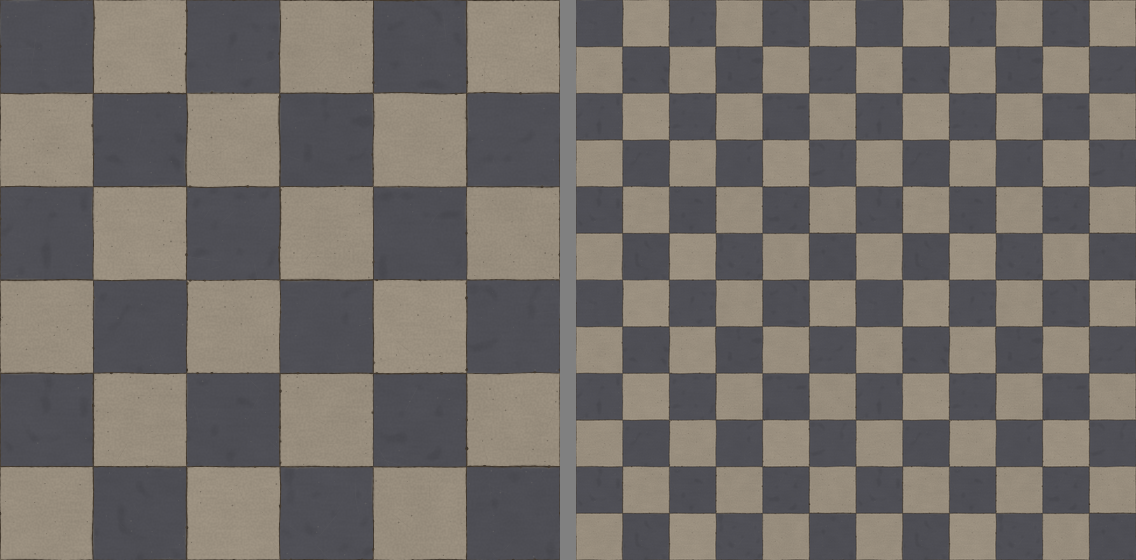
Left, the tile; right, the same tile 2 across and 2 down.
Give the GLSL for this pattern, as a Shadertoy shader.

```glsl
// Worn checkerboard floor: six by six stone tiles with thin, uneven earthy joints.
// Joints come from a warped grid with per-tile insets; scratches, pits and stains
// are hashed per cell, and all noise wraps so the canvas tiles seamlessly.

const float TILES = 6.0;
const vec3 DARK_STONE = vec3(0.307, 0.307, 0.332);
const vec3 LIGHT_STONE = vec3(0.600, 0.558, 0.495);
const vec3 GROUT = vec3(0.265, 0.228, 0.185);

// Integer hash: three values in 0..1 for a wrapped cell and a seed
vec3 hash3(vec2 cell, float seed) {
    uvec3 v = uvec3(vec3(cell, seed)) * 1664525u + 1013904223u;
    v.x += v.y * v.z; v.y += v.z * v.x; v.z += v.x * v.y;
    v ^= v >> 16u;
    v.x += v.y * v.z; v.y += v.z * v.x; v.z += v.x * v.y;
    return vec3(v >> 8u) / 16777216.0;
}

float cornerSlope(vec2 corner, vec2 offset, vec2 period, float seed) {
    float a = 6.28318 * hash3(mod(corner, period), seed).x;
    return dot(vec2(cos(a), sin(a)), offset);
}

// Gradient noise on tile coordinates; freq is in whole cells per tile
float wrapNoise(vec2 p, vec2 freq, float seed) {
    vec2 period = freq * TILES;
    p *= freq;
    vec2 i = floor(p), f = p - i;
    vec2 u = f * f * f * (f * (f * 6.0 - 15.0) + 10.0);
    vec2 e = vec2(1.0, 0.0);
    float low = mix(cornerSlope(i, f, period, seed),
                    cornerSlope(i + e.xy, f - e.xy, period, seed), u.x);
    float high = mix(cornerSlope(i + e.yx, f - e.yx, period, seed),
                     cornerSlope(i + e.xx, f - e.xx, period, seed), u.x);
    return mix(low, high, u.y);
}

float fractalNoise(vec2 p, float freq, float seed) {
    float sum = 0.0, gain = 0.55;
    for (int i = 0; i < 4; i++) {
        sum += gain * wrapNoise(p, vec2(freq), seed + float(i));
        freq *= 2.0;
        gain *= 0.5;
    }
    return sum;
}

// Antialiased coverage of a shape; faint when thinner than a pixel
float coverage(float dist, float radius, float px) {
    return clamp((radius - dist) / px + 0.5, 0.0, 1.0) * min(1.0, 2.0 * radius / px);
}

// Signed distance inside a tile whose four sides have their own insets
float tileInterior(vec2 f, vec2 cell) {
    vec2 lowInset = 0.003 + 0.006 * hash3(cell, 1.0).xy;
    vec2 highInset = 0.003 + 0.006 * hash3(cell, 2.0).xy;
    vec2 d = min(f - lowInset, 1.0 - f - highInset);
    return min(d.x, d.y);
}

// Slightly bent hairline scratches scattered in one tile
float scratches(vec2 f, vec2 cell, float px) {
    float mask = 0.0;
    for (int i = 0; i < 12; i++) {
        vec3 place = hash3(cell, 20.0 + float(i));
        vec3 form = hash3(cell, 50.0 + float(i));
        float a = 3.14159 * place.z;
        vec2 r = f - place.xy;
        float along = dot(r, vec2(cos(a), sin(a)));
        float across = dot(r, vec2(-sin(a), cos(a)));
        float reach = mix(0.06, 0.34, form.x * form.x);
        float d = abs(across - (form.y - 0.5) * along * along);
        float fade = 1.0 - smoothstep(0.5 * reach, reach, abs(along));
        mask = max(mask, coverage(d, 0.0025, px) * fade * mix(0.25, 1.0, form.z));
    }
    return mask;
}

// Sparse round specks on a finer wrapped grid
float specks(vec2 p, float freq, float density, float seed, float px) {
    vec2 g = p * freq, i = floor(g);
    vec2 cell = mod(i, TILES * freq);
    vec3 h = hash3(cell, seed);
    float radius = mix(0.003, 0.009, hash3(cell, seed + 1.0).x);
    float d = length(g - i - mix(vec2(0.2), vec2(0.8), h.xy)) / freq;
    return coverage(d, radius, px) * step(h.z, density);
}

void mainImage(out vec4 fragColor, in vec2 fragCoord) {
    vec2 p = fragCoord / iResolution.xy * TILES;
    float px = TILES / min(iResolution.x, iResolution.y);

    // Hand-laid grid
    vec2 wobble = vec2(wrapNoise(p, vec2(2.0), 3.0), wrapNoise(p, vec2(2.0), 4.0));
    vec2 q = p + 0.016 * wobble;
    vec2 cell = mod(floor(q), TILES), f = fract(q);
    float isDark = mod(cell.x + cell.y, 2.0);

    // Stone body: tile tone, cloudy stains, brushed streaks and grain
    float clouds = fractalNoise(p, 3.0, 100.0);
    float streaks = wrapNoise(p, vec2(3.0, 24.0), 110.0);
    float grain = wrapNoise(p, vec2(40.0), 111.0);
    float stain = smoothstep(0.22, 0.55, wrapNoise(p, vec2(5.0), 112.0));
    vec3 stone = mix(LIGHT_STONE, DARK_STONE, isDark);
    float tone = 0.025 * (hash3(cell, 5.0).x - 0.5) + 0.045 * clouds + 0.02 * streaks;
    stone *= 1.0 + tone + mix(0.055, 0.035, isDark) * grain - 0.07 * isDark * stain;

    // Wear: dark marks on light stone, pale marks on dark stone
    float marks = scratches(f, cell, px) * smoothstep(-0.35, 0.3, clouds);
    float pits = specks(p, 9.0, mix(0.16, 0.09, isDark), 120.0, px);
    vec3 wear = mix(vec3(0.34, 0.31, 0.27), vec3(0.46, 0.45, 0.43), isDark);
    stone = mix(stone, wear, max(0.38 * marks, mix(0.5, 0.35, isDark) * pits));

    // Chipped edges, patchy worn rims and joints
    float edge = tileInterior(f, cell) + 0.004 * wrapNoise(p, vec2(28.0), 130.0);
    edge -= 0.014 * smoothstep(0.25, 0.65, wrapNoise(p, vec2(13.0), 131.0));
    float rim = (1.0 - smoothstep(0.0, 0.022, edge)) * smoothstep(0.0, 0.4, wrapNoise(p, vec2(2.0), 132.0));
    stone = mix(stone, mix(LIGHT_STONE * 0.82, vec3(0.42, 0.41, 0.39), isDark), 0.5 * rim);
    vec3 grout = GROUT * (1.0 + 0.3 * wrapNoise(p, vec2(17.0), 133.0));
    fragColor = vec4(mix(grout, stone, clamp(edge / px + 0.5, 0.0, 1.0)), 1.0);
}
```
